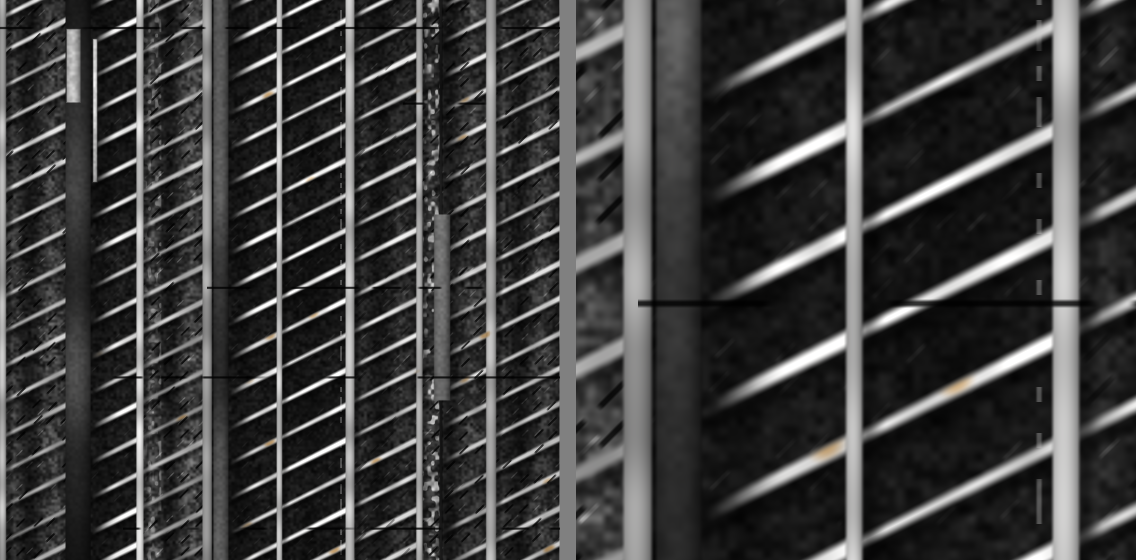
Left: the whole. Right: its middle third, enlarged.
A Shadertoy shader for this pattern:

```glsl
// A weathered metal grille: eight columns of uprights crossed by sloping slats,
// sixteen to the height. Panels are shaded and grained by value noise, then
// scratches, slats, posts, covering bars, seams and rust specks are layered on.

const float COLS = 8.0;
const float ROWS = 16.0;
const float SLAT_PHASE = 0.48;     // slat height at the left edge, in rows
const float SLAT_HALF = 0.078;     // half thickness, in rows
const float SLAT_SOFT = 0.055;
const float EDGE_SOFT = 0.0016;    // least blur of the uprights
const float PANEL_DARK = 0.068;
const float PANEL_GRIME = 0.29;
const vec3 RUST = vec3(0.62, 0.45, 0.22);

// Per column: dirt on the panel, where slats fade in, slat brightness
const float GRIME[8] = float[](0.80, 0.12, 0.90, 0.12, 0.10, 0.40, 0.70, 0.62);
const float START[8] = float[](-0.4, 0.28, -0.3, 0.26, -0.5, -0.1, 0.30, -0.2);
const float SHINE[8] = float[](0.86, 0.95, 0.80, 0.95, 0.98, 0.90, 0.88, 0.86);

// Per upright: half width, sideways shift, brightness
const float POST_HALF[8] = float[](0.006, 0.0, 0.0065, 0.0085, 0.005, 0.008, 0.0058, 0.0090);
const float POST_SHIFT[8] = float[](0.005, 0.0, 0.0, -0.005, -0.001, 0.0, -0.001, 0.002);
const float POST_TONE[8] = float[](0.66, 0.0, 0.78, 0.60, 0.74, 0.70, 0.66, 0.68);

// Covering bars: left, right, bottom, top; then their tone and unevenness
const int BARS = 6;
const vec4 BAR_BOX[6] = vec4[](
    vec4(0.117, 0.162, -0.1, 1.1), vec4(0.119, 0.144, 0.817, 0.948),
    vec4(0.381, 0.408, -0.1, 1.1), vec4(0.166, 0.174, 0.675, 0.93),
    vec4(0.785, 0.790, -0.1, 1.1), vec4(0.775, 0.804, 0.285, 0.617));
const float BAR_TONE[6] = float[](0.19, 0.74, 0.22, 0.68, 0.09, 0.42);
const float BAR_WEAR[6] = float[](0.8, 0.3, 0.9, 0.4, 0.5, 0.2);

// Horizontal seams: height, where they begin
const vec2 SEAMS[5] = vec2[](vec2(0.486, 0.37), vec2(0.815, 0.72),
    vec2(0.950, 0.0), vec2(0.326, 0.2), vec2(0.056, 0.22));

float hash(vec2 p) {
    return fract(sin(dot(p, vec2(12.9898, 78.233))) * 43758.5453);
}

float noise(vec2 p) {
    vec2 i = floor(p), f = fract(p);
    f = f * f * (3.0 - 2.0 * f);
    return mix(mix(hash(i), hash(i + vec2(1, 0)), f.x),
               mix(hash(i + vec2(0, 1)), hash(i + vec2(1, 1)), f.x), f.y);
}

// One short 45 degree stroke per cell, present with the given chance
float scratch(vec2 p, float cells, float chance) {
    vec2 q = p * cells, id = floor(q);
    vec2 f = fract(q) - 0.5 - 0.2 * (vec2(hash(id + 3.1), hash(id + 7.7)) - 0.5);
    float across = abs(f.x - f.y) * 0.707, along = abs(f.x + f.y) * 0.707;
    return smoothstep(0.10, 0.03, across) * smoothstep(0.5, 0.3, along)
         * step(hash(id), chance);
}

float boxMask(vec2 p, vec4 b, float s) {
    vec2 d = abs(p - 0.5 * (b.xz + b.yw)) - 0.5 * (b.yw - b.xz);
    return smoothstep(s, -s, max(d.x, d.y));
}

void mainImage(out vec4 fragColor, in vec2 fragCoord) {
    vec2 p = fragCoord / iResolution.xy;
    float pixel = 1.0 / iResolution.y;
    float soft = max(EDGE_SOFT, pixel);
    int col = int(clamp(floor(p.x * COLS), 0.0, COLS - 1.0));
    float u = fract(p.x * COLS);
    float grime = GRIME[col];

    // Panel: vertical bands of dirt under fine grain
    float band = 0.5 - 0.5 * cos(6.2832 * (u - 0.42) / 0.64);
    float grain = 0.6 * noise(p * 190.0) + 0.4 * noise(vec2(p.x + p.y, p.y - p.x) * 85.0);
    float tone = mix(PANEL_DARK, PANEL_GRIME, grime * (0.12 + 0.88 * band));
    tone *= 0.3 + 1.5 * grain * (0.7 + 0.6 * noise(p * 14.0));
    tone += 0.22 * scratch(p + 0.013, 52.0, 0.22) * (0.2 + grime) * grain;

    // Speckled strips beside two uprights, and a dashed rail
    float strip = boxMask(p, vec4(0.755, 0.785, -0.1, 1.1), soft)
                + 0.5 * boxMask(p, vec4(0.256, 0.288, -0.1, 1.1), soft);
    tone += strip * 0.5 * smoothstep(0.5, 0.85, noise(p * vec2(150.0, 110.0)));
    float dash = step(0.5, hash(vec2(floor(p.y * 110.0), 5.0)));
    tone += 0.25 * dash * smoothstep(0.0025, 0.0005, abs(p.x - 0.609));

    // Slats: half a canvas unit up for each unit across
    float row = p.y * ROWS - p.x * ROWS * 0.5 - SLAT_PHASE;
    float id = floor(row + 0.5);
    float d = row - id;
    float vary = hash(vec2(id, float(col)));
    float blur = max(SLAT_SOFT, pixel * ROWS);
    float halfWidth = SLAT_HALF * mix(0.65, 1.05, u) * (0.8 + 0.3 * vary);
    tone *= 1.0 - 0.5 * smoothstep(0.16, 0.0, abs(d + 0.16));
    float slat = smoothstep(halfWidth + blur, halfWidth - blur, abs(d));
    slat *= smoothstep(START[col], START[col] + 0.4, u);
    float worn = 0.72 + 0.22 * vary + 0.3 * noise(p * 40.0) - 0.3 * grime * (1.0 - p.y);
    tone = mix(tone, SHINE[col] * min(worn, 1.06), slat);
    tone *= 1.0 - 0.75 * scratch(p, 38.0, 0.4) * smoothstep(0.1, 0.7, grime);

    // Rounded uprights, lit from the left
    float line = floor(p.x * COLS + 0.5);
    int post = int(line) % 8;
    float x = p.x - line / COLS - POST_SHIFT[post];
    float w = POST_HALF[post];
    float side = x / max(w, 0.001);
    float metal = POST_TONE[post] * (1.05 - 0.3 * side * side - 0.12 * side);
    metal *= 0.82 + 0.35 * noise(vec2(line * 7.0, p.y * 22.0));
    tone *= 1.0 - 0.45 * step(0.001, w) * smoothstep(0.012, 0.0, abs(x - w - 0.003));
    tone = mix(tone, metal, step(0.001, w) * smoothstep(w + soft, w - soft, abs(x)));

    // Covering bars
    for (int i = 0; i < BARS; i++) {
        vec4 b = BAR_BOX[i];
        float s = (p.x - b.x) / (b.y - b.x) - 0.4;
        float fade = mix(1.0, 0.25 + 1.4 * noise(vec2(float(i) * 9.0, p.y * 6.0)), BAR_WEAR[i]);
        float face = BAR_TONE[i] * fade * (1.1 - 1.6 * s * s) * (0.85 + 0.3 * grain);
        tone = mix(tone, face, boxMask(p, b, soft));
    }

    // Broken dark seams
    for (int i = 0; i < 5; i++) {
        float cut = smoothstep(0.0015 + soft, 0.0005, abs(p.y - SEAMS[i].x));
        cut *= step(SEAMS[i].y, p.x) * smoothstep(0.3, 0.5, noise(vec2(p.x * 26.0, float(i) * 5.0)));
        tone *= 1.0 - 0.8 * cut;
    }

    // Rust specks on the bright metal
    vec2 cell = floor(p * 26.0);
    float speck = step(hash(cell + 41.0), 0.06) * smoothstep(0.4, 0.1, length(fract(p * 26.0) - 0.5));
    vec3 color = vec3(tone) * vec3(1.0, 0.998, 0.995);
    color = mix(color, RUST * (0.3 + tone), speck * 0.7 * slat);
    fragColor = vec4(clamp(color, 0.0, 1.0), 1.0);
}
```
